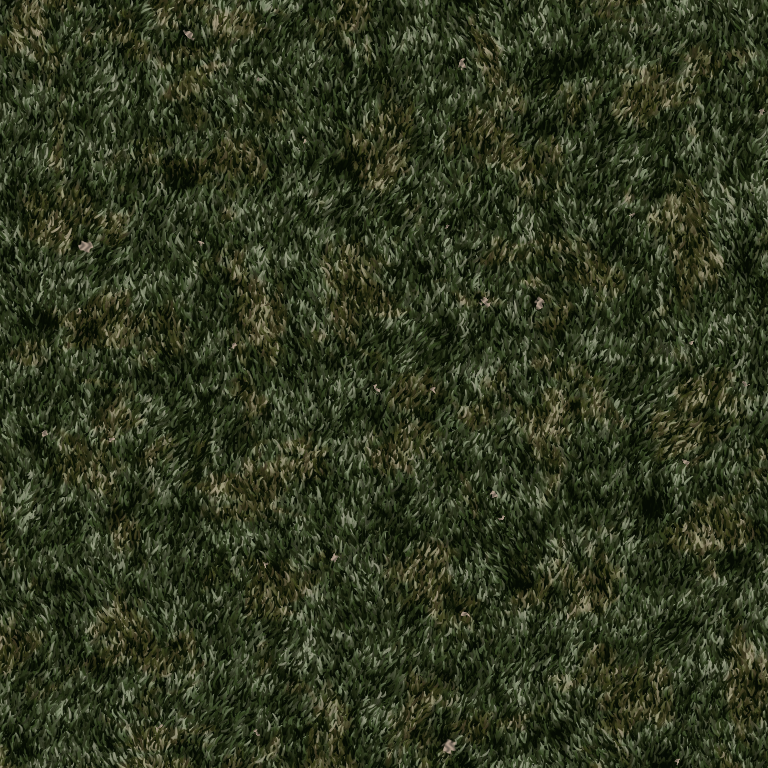
A Shadertoy shader for this texture:

```glsl
// Dark, sunlit lawn seen from above: short blades, shaded pits, dry patches and a few pale leaf scraps.

const int   LAYERS       = 8;
const vec2  BLADE_CELL   = vec2(0.0062, 0.0118); // one blade per cell and layer
const float BLADE_LENGTH = 0.0074;               // half length
const float BLADE_WIDTH  = 0.0015;               // half width
const float LEAN_SPREAD  = 1.15;
const float TONE_SPREAD  = 1.12;
const float TONE_BIAS    = -0.05;
const float CLUMP_DEPTH  = 0.20;
const float PIT_DEPTH    = 0.50;

const vec3 SOIL      = vec3(0.02, 0.04, 0.01);
const vec3 SHADE     = vec3(0.05, 0.08, 0.02);
const vec3 DEEP      = vec3(0.13, 0.16, 0.07);
const vec3 GREEN     = vec3(0.21, 0.26, 0.13);
const vec3 GREY      = vec3(0.21, 0.24, 0.16);
const vec3 LIGHT     = vec3(0.32, 0.36, 0.25);
const vec3 PALE      = vec3(0.47, 0.50, 0.40);
const vec3 GLINT     = vec3(0.58, 0.60, 0.50);
const vec3 STRAW     = vec3(0.045, 0.00, -0.015);
const vec3 LEAF      = vec3(0.72, 0.64, 0.57);

vec3 hash3(vec2 p) {
    vec3 q = fract(p.xyx * vec3(0.1031, 0.1030, 0.0973));
    q += dot(q, q.yxz + 33.33);
    return fract((q.xxy + q.yzz) * q.zyx);
}

// Rotated, self-warped sines; roughly -1 to 1
float layeredSines(vec2 p) {
    float sum = 0.0, amp = 0.5;
    for (int i = 0; i < 5; i++) {
        p = mat2(0.8, 0.6, -0.6, 0.8) * p + 1.7;
        p += 0.6 * sin(p.yx * 0.7 + float(i));
        sum += amp * sin(p.x) * sin(p.y) * 1.6;
        p *= 1.75;
        amp *= 0.72;
    }
    return sum;
}

// Cellular noise: distance to the nearest scattered spot, in units of its radius
float spots(vec2 p, float cellSize, float radius, float chance, float seed) {
    vec2 home = floor(p / cellSize);
    float nearest = 9.0;
    for (int k = 0; k < 9; k++) {
        vec2 cell = home + vec2(k % 3 - 1, k / 3 - 1);
        vec3 place = hash3(cell + seed);
        vec3 form = hash3(cell + seed + 51.7);
        if (place.z > chance) continue;
        vec2 q = p - (cell + place.xy) * cellSize;
        float turn = form.x * 3.14;
        vec2 axis = vec2(cos(turn), sin(turn));
        q = vec2(dot(q, axis), dot(q, vec2(-axis.y, axis.x)) * (1.2 + form.y));
        nearest = min(nearest, length(q) / (radius * mix(0.35, 1.0, form.z * form.z)));
    }
    return nearest;
}

float ramp(float a, float b, float x) { return clamp((x - a) / (b - a), 0.0, 1.0); }

vec3 grassColor(float tone, float hue, float dry) {
    vec3 c = mix(SOIL, SHADE, ramp(-0.15, 0.10, tone));
    c = mix(c, DEEP, ramp(0.10, 0.35, tone));
    c = mix(c, mix(GREEN, GREY, hue), ramp(0.35, 0.67, tone));
    c = mix(c, LIGHT, ramp(0.67, 0.90, tone));
    c = mix(c, PALE, ramp(0.90, 1.03, tone));
    c = mix(c, GLINT, ramp(1.03, 1.25, tone));
    return c + (STRAW * dry + vec3(-0.01, 0.008, -0.01) * (1.0 - 2.0 * hue)) * ramp(0.1, 0.6, tone);
}

// Paints one layer of curved, tapered blades over the colour below
vec3 paintBlades(vec3 color, vec2 p, float layer, float lean, float light, float dry, float edge) {
    p += layer * vec2(0.37, 0.61) * BLADE_CELL;
    vec2 home = floor(p / BLADE_CELL);
    for (int k = 0; k < 9; k++) {
        vec2 cell = home + vec2(k % 3 - 1, k / 3 - 1);
        vec3 place = hash3(cell + layer * 37.0 + 11.0);
        vec3 look = hash3(cell + layer * 37.0 + 211.0);
        vec2 q = p - (cell + place.xy) * BLADE_CELL;
        float angle = lean + (place.z - 0.5) * LEAN_SPREAD;
        vec2 dir = vec2(sin(angle), cos(angle));
        float len = BLADE_LENGTH * mix(0.45, 1.0, look.z);
        float along = dot(q, dir) / len;
        float across = dot(q, vec2(dir.y, -dir.x)) + (look.y - 0.5) * 0.003 * along * along;
        float width = BLADE_WIDTH * (1.0 - 0.5 * clamp(along, 0.0, 1.0));
        float d = length(vec2(across, max(abs(along) - 1.0, 0.0) * len)) - width;
        float tone = 0.5 + (look.x - 0.5) * TONE_SPREAD + light + 0.12 * clamp(along, -1.0, 1.0);
        color = mix(color, grassColor(tone, look.y, dry), smoothstep(edge, -edge, d));
    }
    return color;
}

void mainImage(out vec4 fragColor, in vec2 fragCoord) {
    float pixel = 1.0 / min(iResolution.x, iResolution.y);
    vec2 p = fragCoord * pixel;
    float edge = 0.5 * pixel + 0.0003;

    // Tufts, shaded pits and dry patches
    float clump = layeredSines(p * 52.0);
    float broad = layeredSines(p * 17.0 + 40.0);
    float dry = smoothstep(0.05, 0.8, layeredSines(p * 23.0 + 90.0));
    vec2 ragged = p + 0.006 * vec2(clump, layeredSines(p * 70.0 + 9.0));
    float pit = smoothstep(1.3, 0.3, spots(ragged, 0.11, 0.030, 0.55, 3.0));

    // Leaf scraps, each with a shadow to the upper left
    vec2 torn = p + 0.0016 * sin(p.yx * vec2(620.0, 540.0) + 3.0 * sin(p * 310.0));
    float leaf = spots(torn, 0.13, 0.0095, 0.45, 71.0);
    float shadow = smoothstep(1.8, 0.7, spots(torn + vec2(0.006, -0.005), 0.13, 0.0095, 0.45, 71.0));

    // Blades from the ground up
    float light = TONE_BIAS + CLUMP_DEPTH * clump + 0.07 * broad + 0.06 * dry;
    light -= PIT_DEPTH * max(pit, shadow);
    float lean = 0.1 + 0.45 * layeredSines(p * 14.0 + 20.0);
    vec3 color = SOIL;
    for (int i = 0; i < LAYERS; i++) {
        float height = float(i) / float(LAYERS - 1) - 0.5;
        color = paintBlades(color, p, float(i), lean, light + 0.12 * height, dry, edge);
    }

    float grain = 0.85 + 0.2 * sin(p.x * 700.0 + 2.0 * sin(p.y * 450.0));
    color = mix(color, LEAF * grain, 0.9 * smoothstep(1.15, 0.75, leaf));
    fragColor = vec4(clamp(color, 0.0, 1.0), 1.0);
}
```
